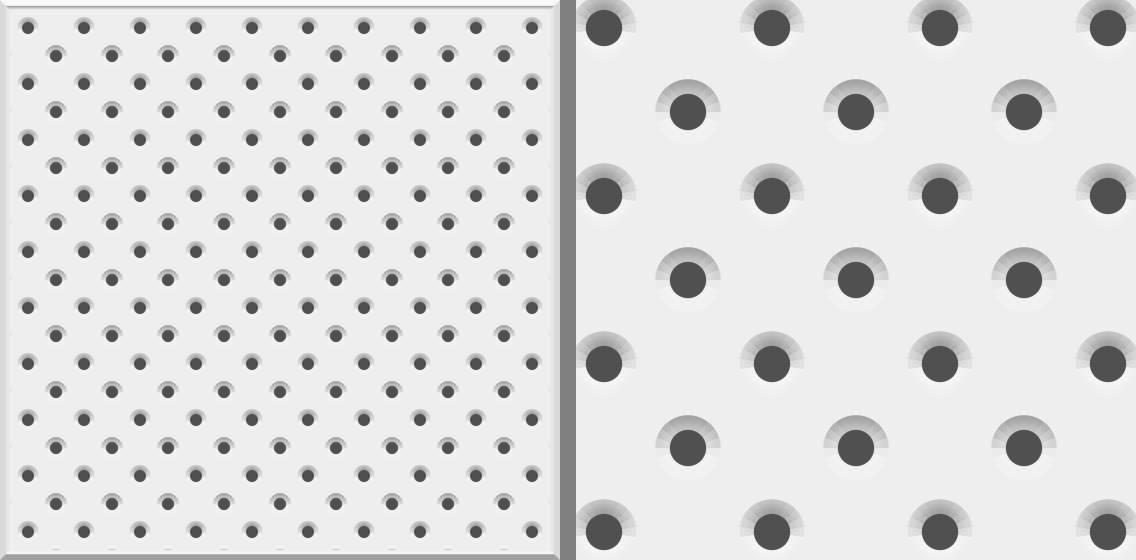
Left: the whole. Right: its middle third, enlarged.
Write a Shadertoy shader that draws this pattern.

```glsl
const float PITCH = 0.1;
const float HOLE_RADIUS = 0.0108;
const float RIM_RADIUS = 0.0195;
const float RIDGE = 0.0104;        // crest of the frame, from the edge
const float FRAME_WIDTH = 0.0186;
const float FACETS = 20.0;
const vec3 PANEL = vec3(0.933);
const vec3 HOLE = vec3(0.318, 0.314, 0.314);

// Brightness of a slope lit from above; up is -1 (facing down) to 1 (facing up)
vec3 slopeShade(float up) {
    float lit = mix(0.85, 0.975, smoothstep(0.0, 0.35, up));
    return vec3(up < 0.0 ? mix(0.85, 0.63, -up) : lit);
}

float cover(float signedDist, float aa) {
    return 1.0 - smoothstep(-aa, aa, signedDist);
}

// Offset from the nearest lattice point
vec2 latticeOffset(vec2 p, vec2 origin, float pitch) {
    return mod(p - origin + 0.5 * pitch, pitch) - 0.5 * pitch;
}

// Faceted countersink around a round hole
vec3 drillHole(vec3 base, vec2 p, float facetPhase, float innerDepth, float outerDepth, float aa) {
    float r = length(p);
    float facetAngle = 6.2831853 / FACETS;
    float angle = atan(p.y, p.x);
    float facet = (floor(angle / facetAngle + facetPhase) + 0.5 - facetPhase) * facetAngle;
    float up = -sin(facet);
    float across = smoothstep(HOLE_RADIUS, RIM_RADIUS, r);
    float depth = mix(innerDepth, outerDepth, across);
    // Upward-facing facets blend softly into the panel
    depth *= mix(1.0, 0.6 * (1.0 - 0.6 * across), smoothstep(-0.05, 0.15, up));
    vec3 rim = mix(base, slopeShade(up), depth);
    vec3 color = mix(base, rim, cover(r - RIM_RADIUS, aa));
    return mix(color, HOLE, cover(r - HOLE_RADIUS, aa));
}

// One side of the frame: outer slope, crest, then inner slope easing into the panel
vec3 frameSide(float edgeDist, float outerUp, float aa) {
    vec3 outer = slopeShade(outerUp);
    float ease = smoothstep(RIDGE, FRAME_WIDTH, edgeDist);
    float sideLift = 0.6 * (1.0 - abs(outerUp));
    vec3 inner = mix(slopeShade(-outerUp), PANEL, max(ease, sideLift));
    return mix(inner, outer, cover(edgeDist - RIDGE, aa));
}

vec3 addFrame(vec3 base, vec2 uv, float aa) {
    vec2 edge = min(uv, 1.0 - uv);
    vec3 sides = frameSide(edge.x, 0.0, aa);
    vec3 ends = frameSide(edge.y, uv.y > 0.5 ? 1.0 : -1.0, aa);
    // Mitred corners
    vec3 frame = mix(ends, sides, cover(edge.x - edge.y, aa));
    return mix(base, frame, cover(min(edge.x, edge.y) - FRAME_WIDTH, aa));
}

void mainImage(out vec4 fragColor, in vec2 fragCoord) {
    vec2 uv = fragCoord / iResolution.xy;
    float aa = 0.75 / min(iResolution.x, iResolution.y);

    // Two interleaved square lattices of holes
    vec2 mainHole = latticeOffset(uv, vec2(0.5 * PITCH), PITCH);
    vec2 staggeredHole = latticeOffset(uv, vec2(0.0), PITCH);
    vec3 color = drillHole(PANEL, mainHole, 0.5, 1.0, 0.55, aa);
    color = drillHole(color, staggeredHole, 0.0, 0.6, 1.0, aa);

    color = addFrame(color, uv, aa);
    fragColor = vec4(color, 1.0);
}
```
